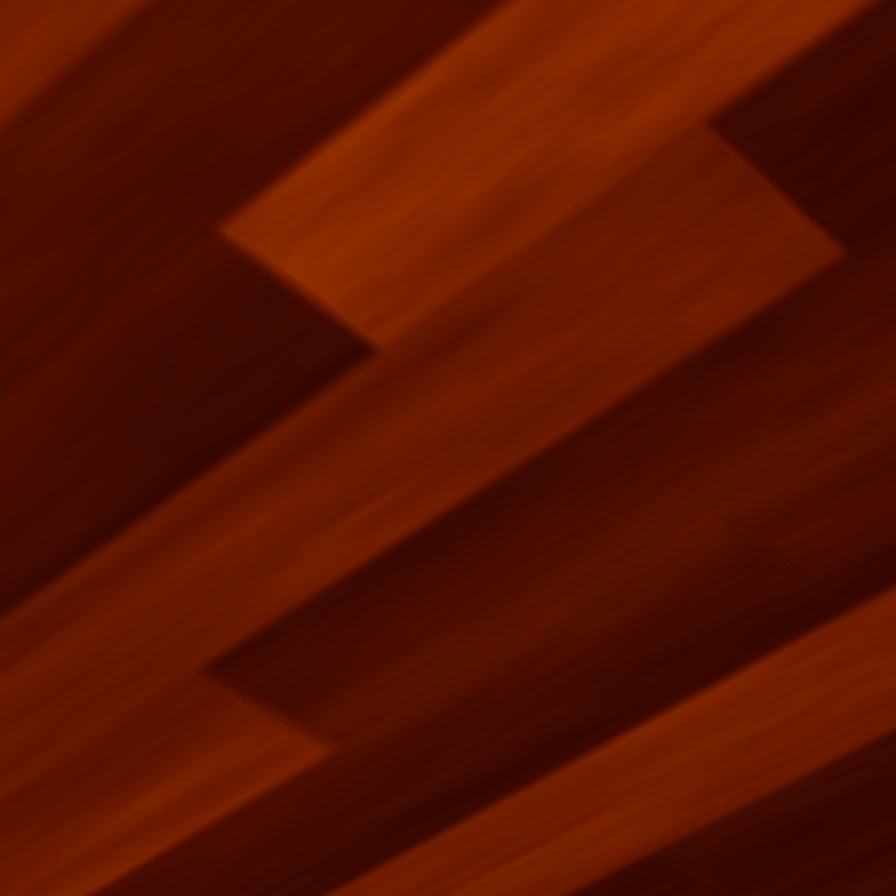
Write a WebGL 1 fragment shader that draws this texture.

```glsl
precision highp float;
// Dark red-brown hardwood planks, seen in perspective on a diagonal, with soft grain.
uniform vec2 u_resolution;

float hash(vec2 p) {
  vec3 h = fract(p.xyx * 0.1031);
  h += dot(h, h.yzx + 33.33);
  return fract((h.x + h.y) * h.z);
}

float noise(vec2 p) {
  vec2 i = floor(p), f = fract(p);
  f = f * f * (3.0 - 2.0 * f);
  return mix(mix(hash(i), hash(i + vec2(1.0, 0.0)), f.x),
             mix(hash(i + vec2(0.0, 1.0)), hash(i + vec2(1.0, 1.0)), f.x), f.y);
}

// Brightness of one row of planks; pos.x runs along the grain, pos.y counts rows downward.
float plankRow(float row, vec2 pos) {
  // Tones at the upper and lower edge, before (xy) and after (zw) the end joint
  vec4 tone = vec4(0.46, 0.43, 0.46, 0.43);
  if (row > 5.5) tone = vec4(0.24, 0.21, 0.24, 0.21);
  else if (row > 4.5) tone = vec4(0.46, 0.42, 0.46, 0.42);
  else if (row > 3.5) tone = vec4(0.31, 0.21, 0.31, 0.21);
  else if (row > 2.5) tone = vec4(0.36, 0.47, 0.23, 0.34);
  else if (row > 1.5) tone = vec4(0.38, 0.42, 0.23, 0.22);
  else if (row > 0.5) tone = vec4(0.30, 0.22, 0.54, 0.47);
  else if (row > -0.5) tone = vec4(0.31, 0.29, 0.31, 0.29);

  // Staggered end joints
  float joint = 0.45 + mod(0.18 * row + 0.115, 0.505);
  float after = smoothstep(-0.004, 0.004, pos.x - joint);
  vec2 edges = mix(tone.xy, tone.zw, after);
  float shade = mix(edges.x, edges.y, clamp(pos.y - row, 0.0, 1.0));

  // Long streaks, finer fibres and faint mottling
  vec2 g = pos + vec2(7.3 * row + 31.0 + 3.7 * after, 20.0);
  float grain = 0.20 * (noise(g * vec2(11.0, 5.0)) - 0.5)
              + 0.09 * (noise(g * vec2(24.0, 15.0)) - 0.5)
              + 0.05 * (noise(g * vec2(60.0, 38.0)) - 0.5);
  return shade * (1.0 + grain);
}

void main() {
  vec2 uv = gl_FragCoord.xy / u_resolution;

  // Seams fan out from a far lower-left point, end joints from a far lower-right one
  float across = ((uv.x + 3.135) / (uv.y + 1.902) - 1.136) / 0.1407;
  float along = (uv.y + 1.84) / (3.71 - uv.x);
  vec2 pos = vec2(along, across);

  // Blend the two rows that meet at the nearest seam
  float seam = floor(across + 0.5);
  float blend = smoothstep(-0.055, 0.055, across - seam);
  float red = mix(plankRow(seam - 1.0, pos), plankRow(seam, pos), blend);

  // Green rises faster than red, from deep maroon to burnt orange
  gl_FragColor = vec4(red, 0.53 * pow(red, 1.9), 0.0, 1.0);
}
```
